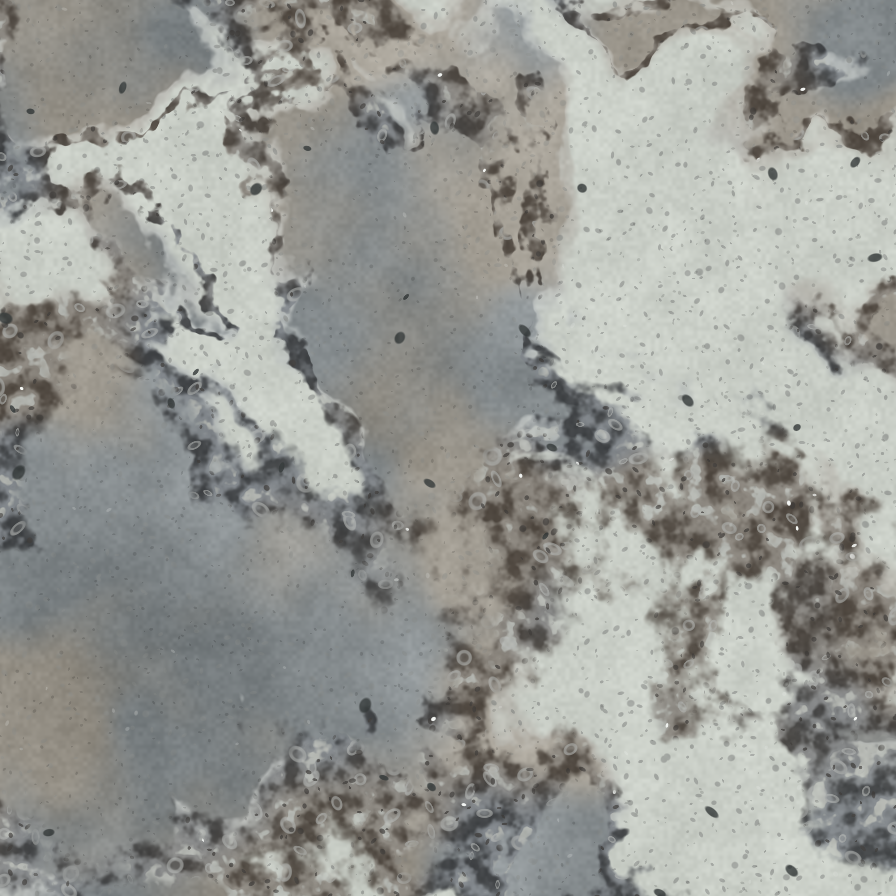
Reproduce this texture procedurally as a Shadertoy shader.

```glsl
// Polished speckled stone: pale ragged patches over smooth warm and cool grey,
// with gritty dark veins that follow the patch borders. Warped fractal noise
// shapes the patches and veins; jittered cells scatter flecks, chips and glints.

float hash(vec2 p) {
    vec3 q = fract(p.xyx * 0.1031);
    q += dot(q, q.yzx + 33.33);
    return fract((q.x + q.y) * q.z);
}

mat2 rotation(float angle) {
    float c = cos(angle), s = sin(angle);
    return mat2(c, s, -s, c);
}

float noise(vec2 p) {
    vec2 cell = floor(p), f = fract(p);
    f = f * f * (3.0 - 2.0 * f);
    float low = mix(hash(cell), hash(cell + vec2(1, 0)), f.x);
    float high = mix(hash(cell + vec2(0, 1)), hash(cell + vec2(1, 1)), f.x);
    return mix(low, high, f.y);
}

float fbm(vec2 p, int octaves) {
    float sum = 0.0, total = 0.0, amplitude = 1.0;
    mat2 turn = rotation(0.65);
    for (int i = 0; i < octaves; i++) {
        sum += amplitude * noise(p);
        total += amplitude;
        amplitude *= 0.5;
        p = turn * p * 2.03 + 17.3;
    }
    return sum / total;
}

// Depth inside randomly turned oval grains: 0 at the rim, 1 at the centre.
float grainDepth(vec2 p, float density, float minRadius, float maxRadius) {
    float depth = 0.0;
    for (int y = -1; y <= 1; y++)
    for (int x = -1; x <= 1; x++) {
        vec2 cell = floor(p) + vec2(x, y);
        if (hash(cell + 3.7) > density) continue;
        vec2 jitter = vec2(hash(cell + 11.3), hash(cell + 27.9));
        vec2 d = rotation(6.283 * hash(cell + 41.1)) * (p - cell - jitter);
        d.y *= mix(1.0, 2.2, hash(cell + 53.5));
        float radius = mix(minRadius, maxRadius, hash(cell + 67.7));
        depth = max(depth, 1.0 - length(d) / radius);
    }
    return depth;
}

// Gritty vein matter running from near black to pale crumbs.
vec3 veinColor(float grit, float warmth) {
    vec3 dark = mix(vec3(0.23, 0.24, 0.25), vec3(0.29, 0.26, 0.23), warmth);
    vec3 middle = mix(vec3(0.50, 0.52, 0.54), vec3(0.54, 0.52, 0.49), warmth);
    vec3 crumb = vec3(0.70, 0.71, 0.69);
    vec3 color = mix(dark, middle, smoothstep(0.25, 0.60, grit));
    return mix(color, crumb, smoothstep(0.62, 0.74, grit));
}

void mainImage(out vec4 fragColor, in vec2 fragCoord) {
    vec2 uv = fragCoord / iResolution.y;

    // Bend the plane and stretch it along the falling diagonal.
    vec2 drift = vec2(fbm(uv * 3.5 + 5.2, 3), fbm(uv * 3.5 + 31.7, 3)) - 0.5;
    vec2 ragged = vec2(fbm(uv * 26.0 + 71.0, 3), fbm(uv * 26.0 + 93.0, 3)) - 0.5;
    vec2 flow = rotation(0.7) * (uv + 0.28 * drift + 0.035 * ragged);
    flow *= vec2(0.8, 1.1);

    // Fields for patches, veins and tints.
    float patches = fbm(flow * 5.2 + 8.4, 5);
    float wander = fbm(flow * 3.6 + 47.0, 4);
    float cluster = fbm(uv * 2.8 + 19.0, 3);
    float grit = fbm(uv * 58.0 + 2.0, 3);
    float warmth = smoothstep(0.36, 0.64, fbm(uv * 5.0 + 61.0, 3));
    float mottle = fbm(uv * 24.0 + 83.0, 4) - 0.5;

    // Smooth grey ground and milky pale patches.
    vec3 grey = mix(vec3(0.54, 0.565, 0.575), vec3(0.63, 0.61, 0.57), warmth);
    grey += 0.25 * (wander - 0.5) + 0.10 * mottle;
    vec3 milky = mix(vec3(0.69, 0.71, 0.71), vec3(0.71, 0.70, 0.67), warmth);
    vec3 pale = mix(milky, vec3(0.79, 0.81, 0.78), smoothstep(0.47, 0.56, patches));
    pale += 0.08 * mottle;
    float paleMask = smoothstep(0.465, 0.495, patches + 0.05 * (grit - 0.5));
    vec3 color = mix(grey, pale, paleMask);

    // Small flecks: grey on the pale patches, faint on the grey.
    float fleck = smoothstep(0.0, 0.45, grainDepth(uv * 62.0, 0.42, 0.12, 0.34));
    color = mix(color, vec3(0.53, 0.54, 0.53), fleck * mix(0.35, 0.6, paleMask));
    float dust = smoothstep(0.0, 0.5, grainDepth(uv * 95.0 + 40.0, 0.25, 0.12, 0.30));
    color = mix(color, color * 0.78, dust * 0.6);

    // Veins hug the patch borders and widen into clusters.
    float ridge = abs(patches - 0.45 + 0.5 * (wander - 0.5));
    float width = mix(0.012, 0.105, smoothstep(0.38, 0.64, cluster));
    float crumble = 0.09 * (grit - 0.5) + 0.05 * mottle;
    float vein = 1.0 - smoothstep(width * 0.5, width * 1.3 + 0.01, ridge + crumble);
    color = mix(color, veinColor(grit, warmth), 0.92 * vein);

    // Rimmed pale chips and dark crumbs inside the veins.
    float chip = grainDepth(uv * 38.0 + 9.0, 0.35, 0.20, 0.48);
    float rim = smoothstep(0.0, 0.2, chip) * (1.0 - 0.7 * smoothstep(0.35, 0.6, chip));
    color = mix(color, vec3(0.70, 0.71, 0.70), 0.6 * rim * vein);
    float crumb = smoothstep(0.0, 0.4, grainDepth(uv * 72.0 + 23.0, 0.3, 0.15, 0.38));
    color = mix(color, vec3(0.25, 0.24, 0.23), 0.7 * crumb * vein);

    // Rare black flecks and bright glints.
    float black = smoothstep(0.0, 0.35, grainDepth(uv * 24.0 + 55.0, 0.05, 0.12, 0.26));
    color = mix(color, vec3(0.20, 0.22, 0.22), 0.8 * black);
    float glint = smoothstep(0.0, 0.5, grainDepth(uv * 42.0 + 77.0, 0.035, 0.10, 0.18));
    color = mix(color, vec3(0.95, 0.96, 0.95), glint * (0.2 + 0.8 * vein));

    color += 0.05 * (noise(uv * 210.0) - 0.5);
    fragColor = vec4(clamp(color, 0.0, 1.0), 1.0);
}
```
